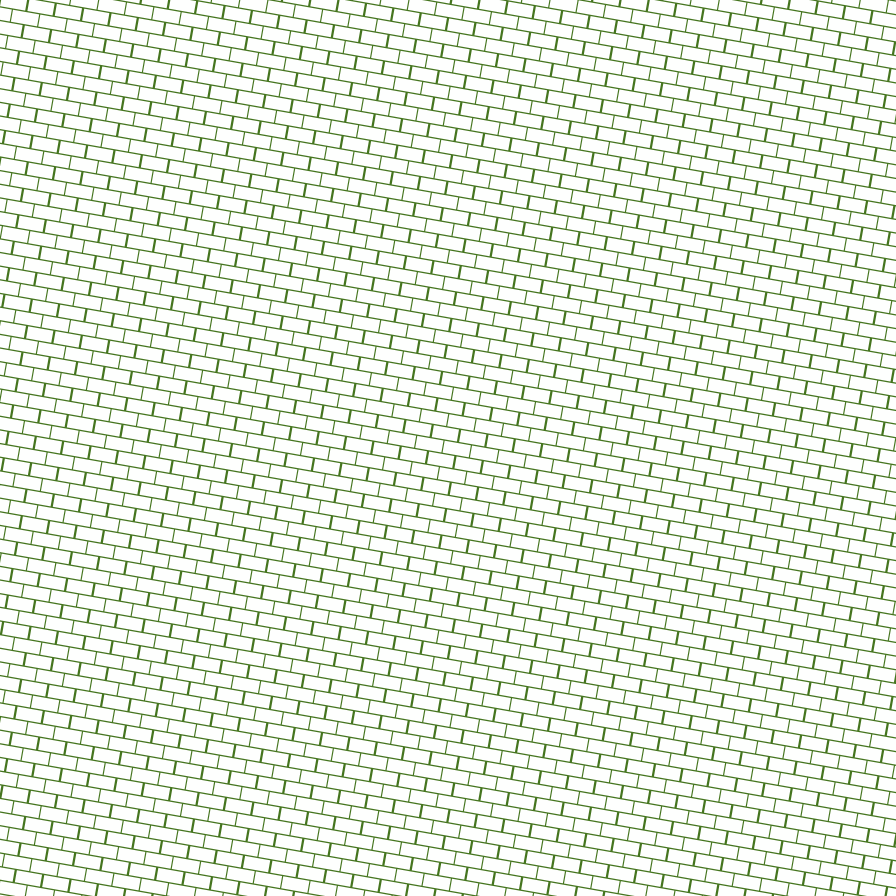
Reproduce this pattern procedurally as a three.js fragment shader.

```glsl
varying vec2 vUv;

const float TILT = 10.0;             // clockwise slope of the courses, degrees
const vec2 BRICK = vec2(0.031, 0.015);
const float BED_WIDTH = 0.00143;     // line between courses
const float THICK_JOINT = 0.0025;    // upright joint in even courses
const float THIN_JOINT = 0.0013;     // upright joint in odd courses
const vec3 BRICK_COLOR = vec3(0.995, 1.0, 0.995);
const vec3 LINE_COLOR = vec3(0.27, 0.46, 0.12);

// Distance to the nearest whole multiple of the period
float distanceToMultiple(float x, float period) {
  return abs(fract(x / period + 0.5) - 0.5) * period;
}

// Share of a soft footprint that a line of the given width covers
float lineCoverage(float dist, float width, float footprint) {
  float right = min(dist + 0.5 * footprint, 0.5 * width);
  float left = max(dist - 0.5 * footprint, -0.5 * width);
  return clamp((right - left) / footprint, 0.0, 1.0);
}

void main() {
  float footprint = max(fwidth(vUv.x), 0.00001);

  // Tilted axes hung from the upper left corner: along and across the courses
  vec2 p = vec2(vUv.x, 1.0 - vUv.y);
  float angle = radians(TILT);
  float along = dot(p, vec2(cos(angle), sin(angle)));
  float across = dot(p, vec2(-sin(angle), cos(angle)));

  // Running bond: odd courses shift by half a brick and have thin joints
  float course = floor(across / BRICK.y + 0.5);
  float odd = mod(course, 2.0);
  float jointDist = distanceToMultiple(along + 0.5 * odd * BRICK.x, BRICK.x);
  float bedDist = distanceToMultiple(across + 0.5 * BRICK.y, BRICK.y);

  float joint = lineCoverage(jointDist, mix(THICK_JOINT, THIN_JOINT, odd), footprint);
  float bed = lineCoverage(bedDist, BED_WIDTH, footprint);
  float ink = 1.0 - (1.0 - joint) * (1.0 - bed);

  gl_FragColor = vec4(mix(BRICK_COLOR, LINE_COLOR, ink), 1.0);
}
```
